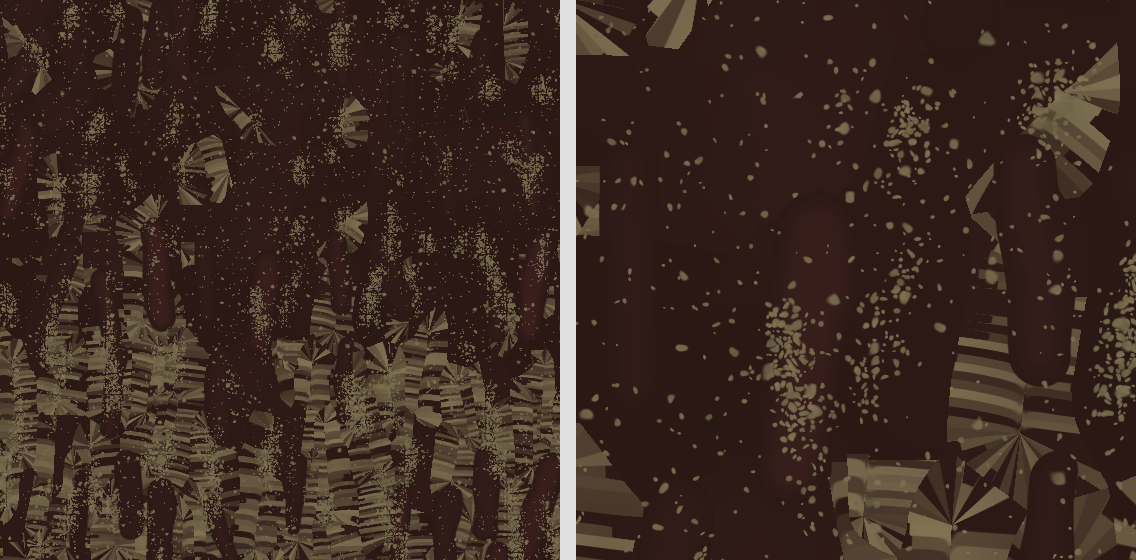
Left: the whole. Right: its middle third, enlarged.
Write a Shadertoy shader that draws this texture.

```glsl
// Dark bark-like plates over bands of khaki fibres, dusted with pale lichen specks.
// Fibres radiate from the nearest of many scattered upright spines; rounded plates
// cover part of them, and layered soft dots gather along the same spines.

const vec3 BARK = vec3(0.180, 0.102, 0.088);
const vec3 RED_BARK = vec3(0.225, 0.120, 0.110);
const vec3 FIBRE_DARK = vec3(0.225, 0.160, 0.125);
const vec3 KHAKI = vec3(0.500, 0.450, 0.325);

struct Spine {
    float dist;   // distance to the spine
    float along;  // coordinate around its outline
    float side;   // left or right flank
    vec2 id;
};

float hash(vec2 p) {
    vec3 q = fract(p.xyx * vec3(0.1031, 0.1030, 0.0973));
    q += dot(q, q.yzx + 33.33);
    return fract((q.x + q.y) * q.z);
}

vec2 hash2(vec2 p) {
    return vec2(hash(p + 17.3), hash(p + 91.7));
}

float noise(vec2 p) {
    vec2 i = floor(p), f = fract(p);
    f = f * f * (3.0 - 2.0 * f);
    return mix(mix(hash(i), hash(i + vec2(1, 0)), f.x),
               mix(hash(i + vec2(0, 1)), hash(i + vec2(1, 1)), f.x), f.y);
}

// Nearest tilted segment, with a coordinate that fans out around its ends
Spine nearestSpine(vec2 p) {
    const vec2 GRID = vec2(14.0, 8.0);
    Spine best = Spine(9.0, 0.0, 1.0, vec2(0));
    for (int j = -2; j <= 2; j++)
    for (int i = -1; i <= 1; i++) {
        vec2 id = floor(p * GRID) + vec2(i, j);
        vec2 centre = (id + 0.5 + 0.75 * (hash2(id) - 0.5)) / GRID;
        float upper = smoothstep(0.4, 0.7, centre.y);
        float tilt = (hash(id + 5.1) - 0.5) * mix(0.45, 2.2, upper);
        float halfLength = mix(0.025, 0.08, hash(id + 8.4)) * mix(1.0, 0.4, upper);
        vec2 axis = vec2(sin(tilt), cos(tilt));
        vec2 q = p - centre;
        float t = clamp(dot(q, axis), -halfLength, halfLength);
        q -= axis * t;
        float d = length(q);
        if (d < best.dist) {
            float across = dot(q, vec2(axis.y, -axis.x));
            float fan = atan(dot(q, axis), abs(across) + 1e-5);
            best = Spine(d, t + 0.03 * fan, across < 0.0 ? -1.0 : 1.0, id);
        }
    }
    return best;
}

// Fibre colour in rgb, opacity in a
vec4 fibres(vec2 p, Spine s, float px) {
    vec2 key = s.id * 7.0 + s.side * 2.3;
    float lower = 1.0 - smoothstep(0.36, 0.60, p.y);
    float cover = mix(0.24, 0.86, lower) + 0.5 * (noise(s.id * 0.45 + 3.0) - 0.5);
    float flankShown = step(hash(key + 2.0), cover);
    float freq = mix(90.0, 230.0, hash(key + 4.0));
    float x = s.along * freq + 40.0;
    float blur = clamp(px * freq * max(1.0, 0.02 / max(s.dist, 1e-4)), 0.15, 0.95);
    float blend = smoothstep(1.0 - blur, 1.0, fract(x));
    vec2 a = vec2(floor(x), 0.0) + key * 13.0, b = a + vec2(1, 0);
    float tone = mix(hash(a), hash(b), blend);
    float strand = mix(step(hash(a + 31.0), 0.78), step(hash(b + 31.0), 0.78), blend);
    float reach = mix(0.022, 0.085, mix(hash(a + 57.0), hash(b + 57.0), blend));
    strand *= 1.0 - smoothstep(reach - px, reach + px, s.dist);
    tone *= 0.75 + 0.3 * noise(p * 20.0);
    return vec4(mix(FIBRE_DARK, KHAKI, tone), strand * flankShown);
}

// Rounded upright plates painted over one another
vec3 addPlates(vec3 col, vec2 p, float px) {
    const vec2 GRID = vec2(12.0, 5.0);
    p += 0.010 * (vec2(noise(p * 22.0), noise(p * 22.0 + 40.0)) - 0.5);
    for (int j = -1; j <= 1; j++)
    for (int i = -1; i <= 1; i++) {
        vec2 id = floor(p * GRID) + vec2(i, j);
        float chance = id.y < 0.5 ? 0.80 : id.y < 1.5 ? 0.32 : 0.65;
        if (hash(id + 61.0) > chance) continue;
        vec2 q = p - (id + 0.5 + (hash2(id + 23.0) - 0.5) * vec2(0.5, 0.35)) / GRID;
        float tilt = (hash(id + 71.0) - 0.5) * (hash(id + 73.0) > 0.8 ? 1.4 : 0.3);
        vec2 axis = vec2(sin(tilt), cos(tilt));
        float t = clamp(dot(q, axis), -0.075, mix(0.03, 0.09, hash(id + 77.0)));
        float radius = mix(0.016, 0.029, hash(id + 83.0)) * (1.0 - 2.0 * abs(t));
        float d = length(q - axis * t) - radius;
        vec3 plate = mix(BARK * 0.94, RED_BARK, hash(id + 87.0) * smoothstep(0.0, 0.018, -d));
        col = mix(col, plate, 1.0 - smoothstep(-px, px, d));
    }
    return col;
}

// Soft dots of several sizes, densest near the spines
float specks(vec2 p) {
    float uncovered = 1.0;
    p += 0.004 * (vec2(noise(p * 150.0), noise(p * 150.0 + 60.0)) - 0.5);
    for (int k = 0; k < 6; k++) {
        float layer = float(k), freq = 75.0 + 28.0 * layer;
        vec2 g = p * freq + layer * 19.7;
        vec2 id = floor(g), key = id + layer * 101.0;
        vec2 jitter = 0.5 + 0.36 * (hash2(key) - 0.5);
        vec2 centre = (id + jitter - layer * 19.7) / freq;
        float d = nearestSpine(centre).dist / 0.014;
        float cluster = smoothstep(0.42, 0.78, noise(centre * vec2(24.0, 11.0) + 9.0));
        float density = 0.025 + 0.85 * cluster * exp(-d * d);
        float radius = mix(0.16, 0.36, hash(key + 7.0));
        float dotMask = 1.0 - smoothstep(radius * 0.55, radius * 1.15, length(g - id - jitter));
        uncovered *= 1.0 - 0.9 * dotMask * step(hash(key + 13.0), density);
    }
    return 1.0 - uncovered;
}

void mainImage(out vec4 fragColor, in vec2 fragCoord) {
    vec2 p = fragCoord / iResolution.y;
    float px = 1.0 / iResolution.y;
    Spine s = nearestSpine(p + 0.006 * (vec2(noise(p * 16.0), noise(p * 16.0 + 20.0)) - 0.5));

    // Faintly toned bark, then fibres, plates and specks
    vec3 col = mix(BARK * 0.92, RED_BARK, 0.6 * hash(s.id + 44.0) * noise(p * 9.0));
    vec4 fibre = fibres(p, s, px);
    col = mix(col, fibre.rgb, fibre.a);
    col = addPlates(col, p, px);
    col = mix(col, KHAKI * (0.82 + 0.22 * noise(p * 110.0)), specks(p));
    fragColor = vec4(col, 1.0);
}
```
